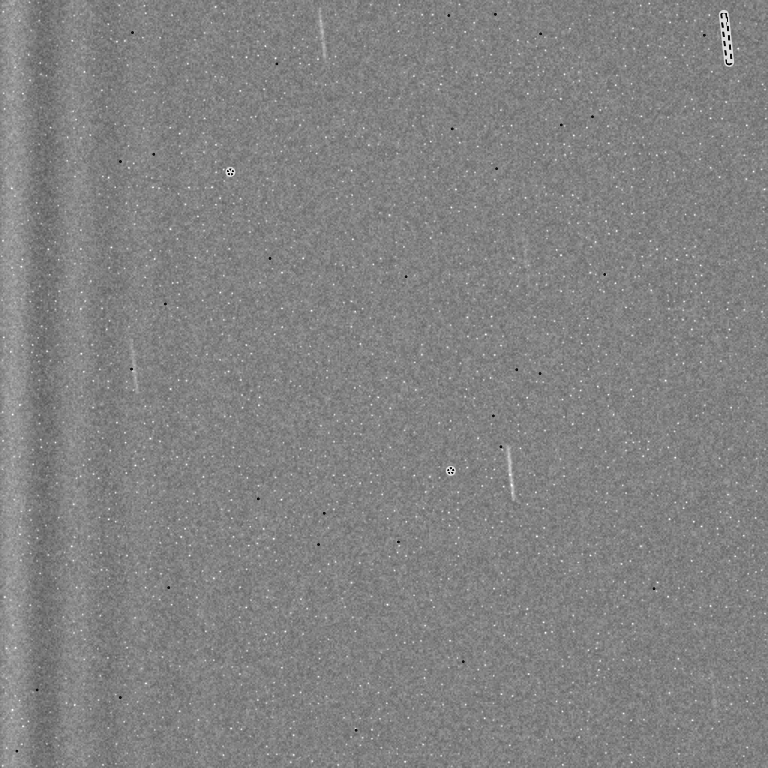
Reproduce this texture procedurally as a three.js fragment shader.

```glsl
// Grainy grey sensor frame with ringing bands at the left, specks, faint trails and clipped spots.
#define BASE_GREY 0.503
#define FINE_GRAIN 0.096
#define COARSE_GRAIN 0.05
#define GRAIN_CELLS 512.0
#define BAND_STRENGTH 0.108
#define BAND_PERIOD 0.083
#define BAND_DECAY 0.09
#define HOT_CELLS 88.0
#define DEAD_CELLS 16.0
#define TRAIL_COUNT 9
#define TRAIL_HALF vec2(0.0038, -0.034)

varying vec2 vUv;

float hash(vec2 p) {
  vec3 q = fract(vec3(p.xyx) * 0.1031);
  q += dot(q, q.yzx + 33.33);
  return fract((q.x + q.y) * q.z);
}

// Bell-like random value from -1 to 1
float speckle(vec2 cell) {
  return hash(cell) + hash(cell + 719.3) - 1.0;
}

// Smoothly interpolated grain, with lattice points at the cell centres
float grain(vec2 p) {
  p -= 0.5;
  vec2 i = floor(p), f = fract(p);
  f = f * f * (3.0 - 2.0 * f);
  float low = mix(speckle(i), speckle(i + vec2(1.0, 0.0)), f.x);
  float high = mix(speckle(i + vec2(0.0, 1.0)), speckle(i + vec2(1.0)), f.x);
  return mix(low, high, f.y);
}

// Distance to one random point in each grid cell, in canvas units
float cellPoint(vec2 uv, float cells, float seed) {
  vec2 p = uv * cells, id = floor(p) + seed;
  vec2 point = 0.2 + 0.6 * vec2(hash(id), hash(id + 57.7));
  return length(fract(p) - point) / cells;
}

// Distance to a segment centred on the origin
float segment(vec2 p, vec2 halfSpan) {
  float t = clamp(dot(p, halfSpan) / dot(halfSpan, halfSpan), -1.0, 1.0);
  return length(p - halfSpan * t);
}

// White clipped shape with a broken black ring inside
float clipped(float grey, float d, float beat) {
  float body = 1.0 - smoothstep(0.0055, 0.0075, d);
  float ring = 1.0 - smoothstep(0.0007, 0.0019, abs(d - 0.0033));
  ring *= smoothstep(-0.6, 0.2, sin(beat));
  grey = mix(grey, 0.93, body * 0.85);
  return mix(grey, 0.04, ring);
}

void main() {
  vec2 uv = vUv;

  // Damped ringing from the left edge, and a slight fall-off at the sides
  float phase = 6.2832 * (uv.x - 0.018) / BAND_PERIOD;
  float grey = BASE_GREY + BAND_STRENGTH * exp(-uv.x / BAND_DECAY) * cos(phase);
  grey += 0.007 - 0.03 * dot(uv - 0.5, uv - 0.5);

  // Faint slanted trails, spread by a low-discrepancy sequence
  for (int i = 0; i < TRAIL_COUNT; i++) {
    float n = float(i);
    vec2 p = uv - fract(vec2(0.665, 0.384) + n * vec2(0.7549, 0.5698));
    float d = segment(p, TRAIL_HALF) / 0.0024;
    float taper = 0.75 + 0.25 * cos(p.y * 60.0);
    grey += 0.26 * exp(-0.36 * n) * taper * exp(-d * d);
  }

  // Two layers of grain
  grey += FINE_GRAIN * grain(uv * GRAIN_CELLS);
  grey += COARSE_GRAIN * grain(uv * GRAIN_CELLS * 0.5 + 211.0);

  // Hot specks, most of them faint
  float hot = cellPoint(uv, HOT_CELLS, 13.0) / 0.00125;
  float power = pow(hash(floor(uv * HOT_CELLS) + 131.0), 3.5);
  grey += 0.48 * power * exp(-hot * hot);

  // Sparse dead specks
  float dead = 1.0 - smoothstep(0.0011, 0.0025, cellPoint(uv, DEAD_CELLS, 41.0));
  dead *= step(0.86, hash(floor(uv * DEAD_CELLS) + 307.0));
  grey = mix(grey, 0.05, dead);

  // Clipped round spots
  for (int i = 0; i < 2; i++) {
    vec2 p = uv - mix(vec2(0.3, 0.776), vec2(0.587, 0.387), float(i));
    grey = clipped(grey, length(p), atan(p.y, p.x + 0.00001) * 5.0);
  }

  // Clipped trail near the upper right corner
  vec2 q = uv - vec2(0.946, 0.95);
  grey = clipped(grey, segment(q, TRAIL_HALF * 0.9), q.y * 520.0 + sign(q.x) * 1.2);

  gl_FragColor = vec4(vec3(clamp(grey, 0.0, 1.0)), 1.0);
}
```
